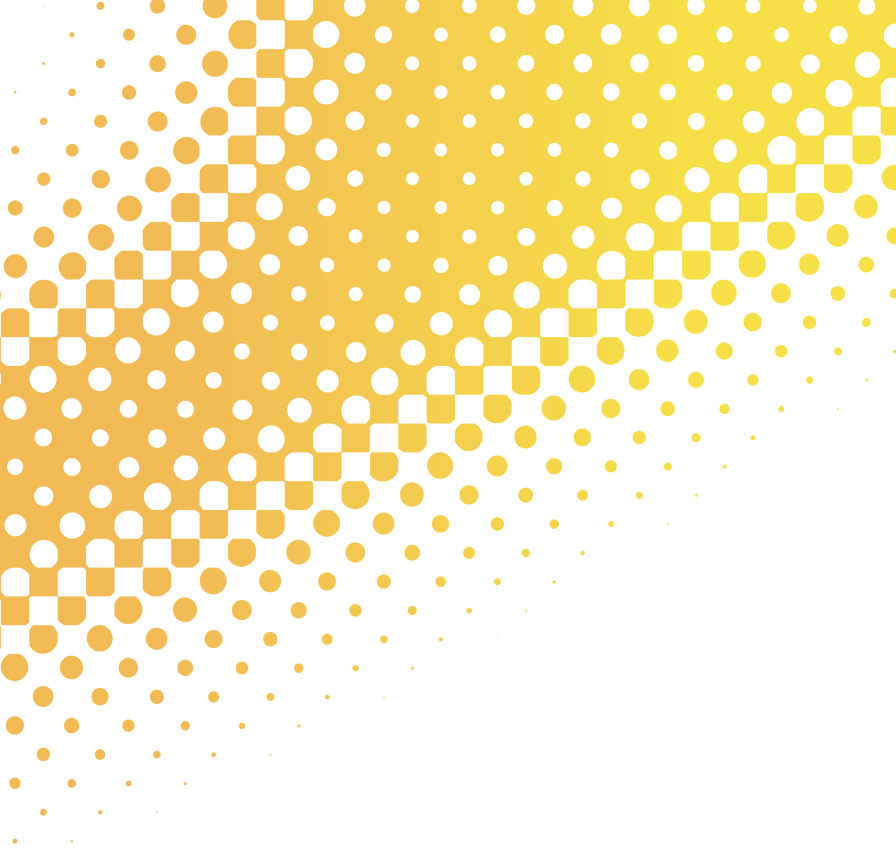
This background is drawn by a WebGL 1 fragment shader. Its source:

```glsl
precision highp float;
uniform vec2 u_resolution;

#define CELL vec2(0.03347, 0.03397)
#define GRID_ORIGIN vec2(0.0178, 0.9931)
#define ARC_CENTER vec2(-0.0826, 1.0)
#define ARC_RADIUS 0.409
#define ARC_SLOPE 3.44
#define EDGE_SLOPE 3.025
#define MAX_TONE 1.57
#define TONE_BLEND 0.22
#define PALE_SPOT vec2(0.72, 1.0)
#define PALE_SIZE vec2(0.15, 0.138)
#define ORANGE vec3(0.945, 0.728, 0.335)
#define YELLOW vec3(0.965, 0.875, 0.280)

float smoothMin(float a, float b, float width) {
  float h = max(width - abs(a - b), 0.0) / width;
  return min(a, b) - 0.25 * h * h * width;
}

// Ink density: 0 is bare, 1 is an even checkerboard, 2 is solid
float inkTone(vec2 p) {
  float arc = 1.0 + (length(p - ARC_CENTER) - ARC_RADIUS) * ARC_SLOPE;
  float edgeHeight = 0.27 + 0.408 * p.x + 0.153 * p.x * p.x;
  float lower = 1.0 + (p.y - edgeHeight) * EDGE_SLOPE;
  vec2 spot = (p - PALE_SPOT) / PALE_SIZE;
  float ceiling = MAX_TONE - 0.25 * exp(-dot(spot, spot));
  float band = smoothMin(arc, lower, TONE_BLEND);
  return clamp(smoothMin(band, ceiling, 0.12), 0.0, 2.0);
}

// Dot radius in cells; reaches the cell corners at tone 1
float dotRadius(float tone) {
  float t2 = tone * tone;
  return 0.52 * tone + 0.19 * t2 * t2 * tone - 0.012 * (1.0 - min(tone, 1.0));
}

// Signed halftone field, positive on ink
float halftone(vec2 p, float tone) {
  vec2 grid = (p - GRID_ORIGIN) / CELL;
  vec2 id = floor(grid + 0.5);
  vec2 offset = abs(grid - id);
  float inkCell = mod(id.x + id.y, 2.0);
  float ownTone = mix(2.0 - tone, tone, inkCell);

  // Clip each dot to its cell, except where the neighbour leaves room
  float far = max(offset.x, offset.y);
  float near = min(offset.x, offset.y);
  float ownDot = dotRadius(ownTone) - length(offset);
  float outsideNeighbour = length(vec2(1.0 - far, near)) - dotRadius(2.0 - ownTone);
  float field = min(ownDot, max(0.5 - far, outsideNeighbour));
  return field * (2.0 * inkCell - 1.0);
}

void main() {
  vec2 p = gl_FragCoord.xy / u_resolution.y;
  float softness = 0.75 / (u_resolution.y * CELL.x);
  float ink = smoothstep(-softness, softness, halftone(p, inkTone(p)));

  // Warm horizontal gradient on white paper
  vec3 inkColor = mix(ORANGE, YELLOW, clamp((p.x - 0.2) / 0.6, 0.0, 1.0));
  gl_FragColor = vec4(mix(vec3(1.0), inkColor, ink), 1.0);
}
```
